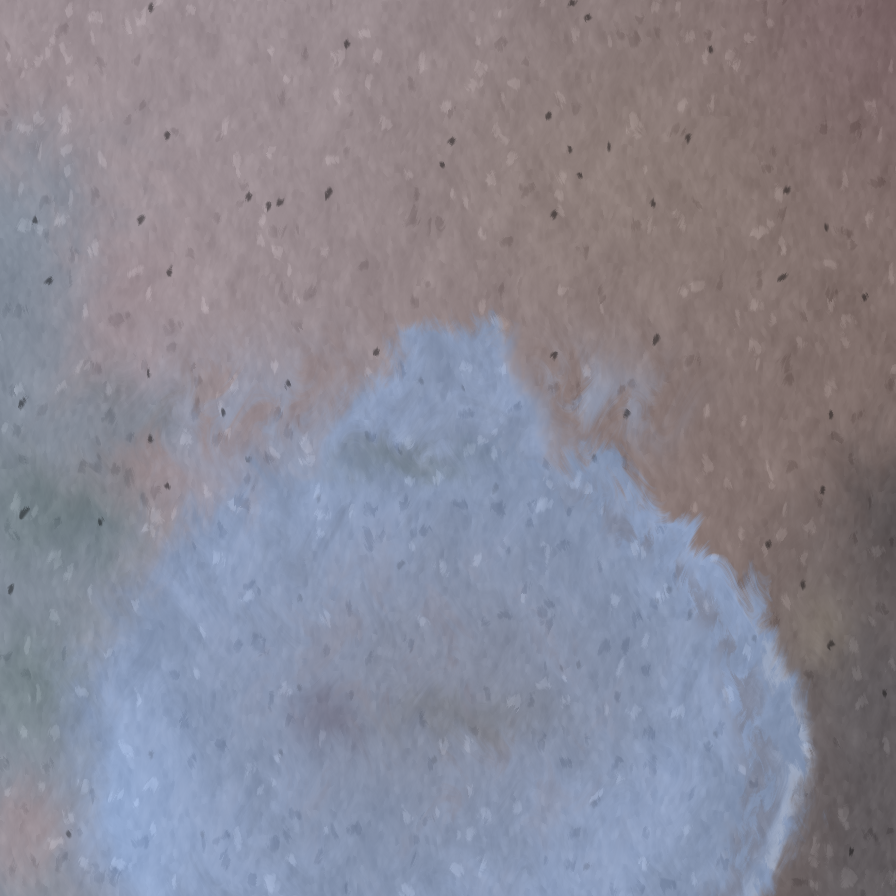
A Shadertoy shader for this texture:

```glsl
// Weathered plaster: a ragged blue paint disc with a blunt knob on brown-mauve ground.
// Soft colour patches give the layout; warped layered sines fray the paint,
// and stretched cellular noise adds flakes, grain and dark pits.

vec2 hash2(vec2 p) {
    vec3 q = fract(p.xyx * vec3(0.1031, 0.1030, 0.0973));
    q += dot(q, q.yzx + 33.33);
    return fract((q.xx + q.yz) * q.zy);
}

// Layered sines, each octave bent by the previous one; about -1 to 1.
float cloud(vec2 p) {
    float sum = 0.0, amp = 0.55;
    for (int i = 0; i < 6; i++) {
        p += 0.65 * sin(p.yx * 1.3 + float(i) * 1.9);
        sum += amp * sin(p.x + 0.7) * sin(p.y + 2.1);
        p = mat2(1.5, 1.1, -1.1, 1.5) * p + 4.7;
        amp *= 0.62;
    }
    return sum;
}

// Nearest feature: x = distance, y = random value of its cell.
vec2 cells(vec2 p) {
    vec2 base = floor(p), nearest = vec2(9.0, 0.0);
    for (int y = -1; y <= 1; y++)
    for (int x = -1; x <= 1; x++) {
        vec2 id = base + vec2(x, y), h = hash2(id);
        float d = length(id + 0.15 + 0.7 * h - p);
        if (d < nearest.x) nearest = vec2(d, hash2(id + 71.3).x);
    }
    return nearest;
}

// Soft elliptical spot.
float spot(vec2 p, vec2 centre, vec2 size) {
    vec2 q = (p - centre) / size;
    return exp(-dot(q, q));
}

void mainImage(out vec4 fragColor, in vec2 fragCoord) {
    vec2 uv = fragCoord / iResolution.xy;
    float broad = cloud(uv * vec2(13.0, 10.0) + 2.0);
    float fine = cloud(uv * vec2(48.0, 32.0) + 9.0);
    float streak = cloud(uv * vec2(130.0, 60.0) + 5.0);
    vec2 p = uv + 0.022 * vec2(broad, fine) + 0.007 * vec2(streak, -streak);

    // Bare plaster, pale at upper left and darker towards the right
    vec3 col = mix(vec3(0.61, 0.56, 0.58), vec3(0.50, 0.435, 0.42),
                   smoothstep(0.15, 1.0, uv.x + 0.12 * (0.7 - uv.y)));
    col = mix(col, vec3(0.56, 0.50, 0.47), 0.5 * spot(p, vec2(0.72, 0.80), vec2(0.22, 0.15)));
    col = mix(col, vec3(0.46, 0.37, 0.39), 0.6 * spot(p, vec2(1.0, 1.0), vec2(0.16, 0.2)));
    col = mix(col, vec3(0.38, 0.36, 0.37), smoothstep(0.50, 0.22, p.y) * smoothstep(0.76, 0.96, p.x));
    col = mix(col, vec3(0.28, 0.27, 0.28), 0.7 * spot(p, vec2(1.01, 0.42), vec2(0.07, 0.09)));
    col = mix(col, vec3(0.54, 0.50, 0.46), 0.6 * spot(p, vec2(0.92, 0.30), vec2(0.04, 0.05)));

    // Left side: blue-green wash, pink rubs and dull green stains
    float wash = smoothstep(0.24, 0.05, p.x + 0.05 * broad) * smoothstep(0.92, 0.74, p.y);
    col = mix(col, vec3(0.50, 0.55, 0.61), 0.85 * wash);
    col = mix(col, vec3(0.41, 0.47, 0.48), 0.65 * spot(p, vec2(0.06, 0.43), vec2(0.09, 0.06)));
    col = mix(col, vec3(0.43, 0.47, 0.50), 0.75 * spot(p, vec2(0.15, 0.54), vec2(0.06, 0.04)));
    col = mix(col, vec3(0.45, 0.51, 0.52), 0.6 * spot(p, vec2(0.03, 0.24), vec2(0.07, 0.06)));
    col = mix(col, vec3(0.63, 0.56, 0.58), 0.75 * spot(p, vec2(0.14, 0.66), vec2(0.07, 0.11)));
    col = mix(col, vec3(0.61, 0.54, 0.55), 0.75 * spot(p, vec2(0.17, 0.47), vec2(0.09, 0.04)));
    col = mix(col, vec3(0.64, 0.58, 0.60), 0.8 * spot(p, vec2(0.02, 0.07), vec2(0.07, 0.06)));

    // Thin haze of paint around the shoulders of the disc
    float haze = spot(p, vec2(0.29, 0.53), vec2(0.13, 0.08)) + spot(p, vec2(0.67, 0.56), vec2(0.07, 0.05));
    col = mix(col, vec3(0.55, 0.60, 0.70), min(0.75 * haze, 0.8) * smoothstep(-0.7, 0.4, fine));

    // Blue disc, crisp on the right and worn on the left
    float radius = length((p - vec2(0.488, 0.155)) / vec2(0.405, 0.37));
    float wear = mix(0.13, 0.035, smoothstep(0.3, 0.8, uv.x));
    float disc = smoothstep(1.0 + wear, 1.0 - wear, radius + 0.04 * fine);
    vec2 k = p - vec2(0.49, 0.525);
    float halfWidth = mix(0.13, 0.055, smoothstep(-0.03, 0.115, k.y));
    float knob = smoothstep(0.025, -0.02, abs(k.x - 0.2 * k.y) - halfWidth)
               * smoothstep(0.122, 0.095, k.y) * smoothstep(-0.12, -0.04, k.y);
    float paint = max(disc, 0.93 * knob);
    vec3 blue = mix(vec3(0.525, 0.59, 0.705), vec3(0.56, 0.635, 0.77), smoothstep(-0.5, 0.6, broad + 0.5 * fine));

    // Worn grey heart, mauve rubs, smear under the knob and scraped arc
    float heart = spot(p, vec2(0.49, 0.23), vec2(0.19, 0.16));
    blue = mix(blue, vec3(0.525, 0.545, 0.61), 0.85 * heart);
    blue = mix(blue, vec3(0.49, 0.48, 0.53), 0.65 * heart * smoothstep(0.0, 0.7, fine + 0.5 * broad));
    blue = mix(blue, vec3(0.47, 0.48, 0.51), 0.7 * spot(p, vec2(0.51, 0.20), vec2(0.09, 0.025)));
    blue = mix(blue, vec3(0.43, 0.42, 0.49), 0.6 * spot(p, vec2(0.36, 0.20), vec2(0.03, 0.04)));
    blue = mix(blue, vec3(0.45, 0.50, 0.55), 0.85 * spot(p, vec2(0.45, 0.485), vec2(0.075, 0.022)));
    float arc = exp(-pow((radius - 0.88) / 0.05, 2.0)) * smoothstep(0.55, 0.72, uv.x);
    blue = mix(blue, vec3(0.47, 0.49, 0.56), arc * smoothstep(-0.6, 0.4, streak + fine) * 0.8);
    blue = mix(blue, vec3(0.58, 0.68, 0.84), 0.65 * spot(p, vec2(0.15, 0.08), vec2(0.07, 0.12)));
    col = mix(col, blue, 0.96 * paint);

    // Pale chipped lip along the lower right edge
    float lip = exp(-pow((radius - 0.97) / 0.035, 2.0)) * smoothstep(0.78, 0.87, uv.x) * smoothstep(0.38, 0.25, uv.y);
    col = mix(col, vec3(0.63, 0.67, 0.75), 0.7 * lip * smoothstep(-0.3, 0.4, fine + streak));

    // Mottling, upright grain and small flakes
    vec2 grain = cells(uv * vec2(150.0, 75.0) + 0.6 * vec2(fine, broad));
    vec2 flake = cells(uv * vec2(60.0, 38.0) + 0.5 * vec2(streak, fine));
    col += 0.022 * fine + 0.018 * streak + 0.012 * broad;
    col += (grain.y - 0.5) * 0.045 * smoothstep(0.8, 0.1, grain.x);
    float chip = smoothstep(0.38, 0.15, flake.x);
    col += 0.06 * chip * step(0.88, flake.y) - 0.05 * chip * step(flake.y, 0.10);

    // Sparse dark pits, mostly on bare plaster
    vec2 pit = cells(uv * vec2(46.0, 34.0) + 17.0 + 0.2 * streak);
    col *= 1.0 - 0.4 * smoothstep(0.22, 0.06, pit.x) * step(0.955, pit.y) * (1.0 - 0.7 * paint);
    fragColor = vec4(clamp(col, 0.0, 1.0), 1.0);
}
```
